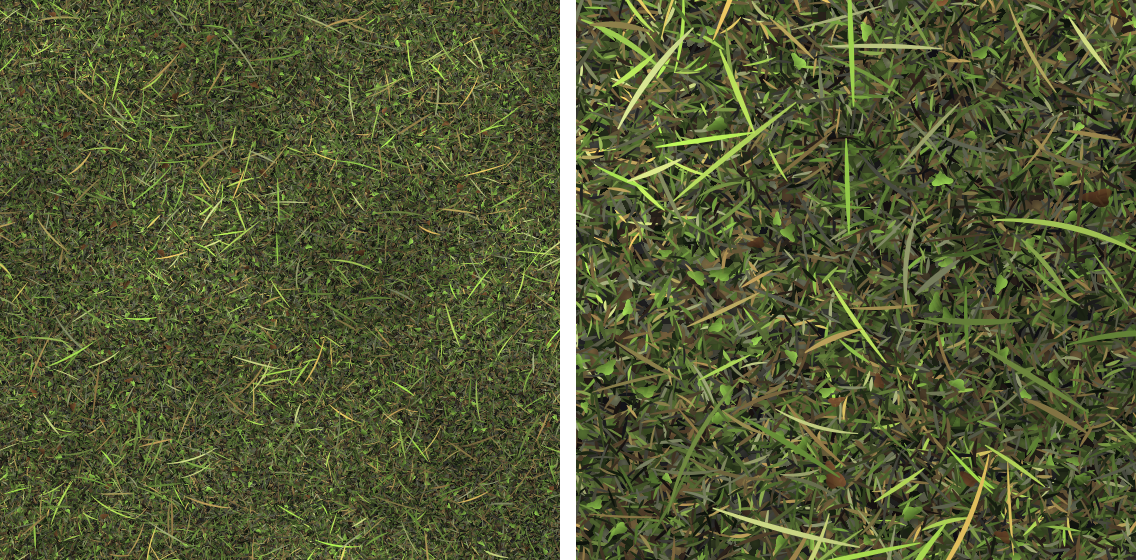
Left: the whole. Right: its middle third, enlarged.
Reproduce this texture procedurally as a Shadertoy shader.

```glsl
// Rough meadow turf: matted fine grass, long pale blades in tufts, small leaves and brown litter.

// Tones of the turf, dark to light
const vec3 SOIL   = vec3(0.10, 0.10, 0.08);
const vec3 SHADE  = vec3(0.16, 0.16, 0.12);
const vec3 MOSS   = vec3(0.27, 0.27, 0.18);
const vec3 OLIVE  = vec3(0.37, 0.38, 0.24);
const vec3 GRASS  = vec3(0.47, 0.49, 0.29);
const vec3 STRAW  = vec3(0.60, 0.62, 0.36);
const vec3 BRIGHT = vec3(0.76, 0.79, 0.40);

// Hue shifts applied to single blades
const vec3 GREEN_TINT = vec3(0.83, 1.08, 0.74);
const vec3 BROWN_TINT = vec3(1.16, 0.93, 0.92);
const vec3 GREY_TINT  = vec3(0.98, 1.00, 1.28);
const vec3 LITTER     = vec3(0.43, 0.29, 0.17);

const vec3 MEAN_COLOR = vec3(0.33, 0.335, 0.21);
const float CONTRAST = 1.16;
const float GRAIN_CELLS = 190.0;
const int FINE_LAYERS = 8;
const int MEDIUM_LAYERS = 3;
const int LONG_LAYERS = 3;
const float TAU = 6.2831853;

vec4 hash4(vec2 p) {
    vec4 q = fract(p.xyxy * vec4(0.1031, 0.1030, 0.0973, 0.1099));
    q += dot(q, q.wzxy + 33.33);
    return fract((q.xxyz + q.yzzw) * q.zywx);
}

// Broad uneven patches from layered sines, about -1 to 1
float patches(vec2 p) {
    p += 0.06 * sin(p.yx * 17.0 + vec2(1.0, 4.0));
    return 0.4 * sin(p.x * 13.0 + p.y * 7.0 + 0.8)
         + 0.35 * sin(p.y * 19.0 - p.x * 11.0 + 2.1)
         + 0.25 * sin(p.x * 31.0 + p.y * 27.0 + 4.6);
}

// Maps a rank from 0 to 1 to a tone, so each tone gets its share of area
vec3 toneRamp(float t) {
    vec3 c = mix(SOIL, SHADE, smoothstep(0.0, 0.10, t));
    c = mix(c, MOSS, smoothstep(0.10, 0.35, t));
    c = mix(c, OLIVE, smoothstep(0.35, 0.63, t));
    c = mix(c, GRASS, smoothstep(0.63, 0.83, t));
    c = mix(c, STRAW, smoothstep(0.83, 0.94, t));
    return mix(c, BRIGHT, smoothstep(0.94, 0.99, t));
}

vec3 tinted(float tone, float hue) {
    vec3 tint = hue < 0.5 ? GREEN_TINT : (hue < 0.78 ? BROWN_TINT : GREY_TINT);
    return toneRamp(tone) * mix(vec3(1.0), tint, 0.45 + 0.55 * fract(hue * 17.0));
}

// Cellular grain of the shaded thatch between the blades
vec3 thatch(vec2 uv) {
    vec2 p = uv * GRAIN_CELLS, cell = floor(p);
    float nearest = 9.0;
    vec4 grain = vec4(0.0);
    for (int y = -1; y <= 1; y++)
    for (int x = -1; x <= 1; x++) {
        vec2 id = cell + vec2(x, y);
        vec4 h = hash4(id + 7.0);
        float d = length(id + h.xy - p);
        if (d < nearest) { nearest = d; grain = h; }
    }
    return tinted(grain.z * 0.72 * (1.1 - 0.4 * nearest), grain.w);
}

// Scatters one tapered, bent blade per cell.
// size: shortest and longest half length in cells, half width in canvas units.
// tones: range of ranks. tufting: 0 even, 1 gathered in patches.
void blades(inout vec3 col, vec2 uv, float cells, float density, vec3 size,
            vec2 tones, float tufting, float seed) {
    float px = 1.0 / iResolution.y;
    vec2 cell = floor(uv * cells);
    for (int y = -1; y <= 1; y++)
    for (int x = -1; x <= 1; x++) {
        vec2 id = cell + vec2(x, y);
        vec4 h = hash4(id + seed * 37.7);
        vec4 k = hash4(id + seed * 19.3 + 71.0);
        vec2 center = (id + h.xy) / cells;
        float tuft = patches(center + 3.0);
        if (k.x > density * (1.0 + 1.6 * tufting * tuft)) continue;
        float angle = TAU * mix(h.z, 0.3 * h.z + tuft + id.x * 0.07, 0.5 * tufting);
        vec2 dir = vec2(cos(angle), sin(angle));
        vec2 q = uv - center;
        q = vec2(dot(q, dir), dot(q, vec2(-dir.y, dir.x)));
        float halfLength = mix(size.x, size.y, k.y) / cells;
        float s = q.x / halfLength;
        q.y += (k.z - 0.5) * 0.28 * halfLength * (s * s - 0.4);
        float width = size.z * (0.7 + 0.6 * k.w) * (1.0 - 0.75 * s * s);
        float mask = clamp((width - abs(q.y)) / px + 0.5, 0.0, 1.0)
                   * clamp((halfLength - abs(q.x)) / px + 0.5, 0.0, 1.0);
        float tone = mix(tones.x, tones.y, h.w) + 0.07 * patches(center * 0.8);
        col = mix(col, tinted(tone, fract(k.w * 7.0 + k.y)), mask);
    }
}

// Scatters small ragged leaves, lit on one side
void leaves(inout vec3 col, vec2 uv, float cells, float density, float radius,
            vec3 color, float seed) {
    float px = 1.0 / iResolution.y;
    vec2 cell = floor(uv * cells);
    for (int y = -1; y <= 1; y++)
    for (int x = -1; x <= 1; x++) {
        vec2 id = cell + vec2(x, y);
        vec4 h = hash4(id + seed * 53.1);
        vec4 k = hash4(id + seed * 11.9 + 29.0);
        if (k.x > density) continue;
        vec2 q = uv - (id + h.xy) / cells;
        float a = h.z * TAU;
        q = mat2(cos(a), sin(a), -sin(a), cos(a)) * q * vec2(1.0, 1.7);
        float r = radius * (0.55 + 0.6 * k.y) * (1.0 + 0.25 * sin(3.0 * atan(q.y, q.x) + TAU * k.z));
        float mask = clamp((r - length(q)) / px + 0.5, 0.0, 1.0);
        col = mix(col, color * (0.65 + 0.5 * h.w + 0.2 * q.y / radius), 0.85 * mask);
    }
}

void mainImage(out vec4 fragColor, in vec2 fragCoord) {
    vec2 uv = fragCoord / iResolution.y;
    vec3 col = thatch(uv);

    // Matted grass, then litter caught in it
    for (int i = 0; i < FINE_LAYERS; i++) {
        float n = float(i);
        blades(col, uv, 64.0 + 5.0 * n, 0.95, vec3(0.3, 0.85, 0.0009), vec2(0.0, 0.95), 0.0, n + 1.0);
    }
    leaves(col, uv, 30.0, 0.09, 0.0075, LITTER, 2.0);
    leaves(col, uv, 62.0, 0.14, 0.0052, STRAW * GREEN_TINT, 5.0);

    // Longer blades lying on top
    for (int i = 0; i < MEDIUM_LAYERS; i++) {
        float n = float(i);
        blades(col, uv, 29.0 + 3.0 * n, 0.5, vec3(0.25, 0.85, 0.0010), vec2(0.35, 1.0), 0.3, n + 21.0);
    }
    for (int i = 0; i < LONG_LAYERS; i++) {
        float n = float(i);
        blades(col, uv, 15.0 + 2.0 * n, 0.3, vec3(0.25, 0.8, 0.0015), vec2(0.78, 1.02), 0.9, n + 41.0);
    }

    col *= 1.0 + 0.08 * patches(uv * 0.7 + 1.7);
    col = MEAN_COLOR + (col - MEAN_COLOR) * CONTRAST;
    fragColor = vec4(clamp(col, 0.0, 1.0), 1.0);
}
```
